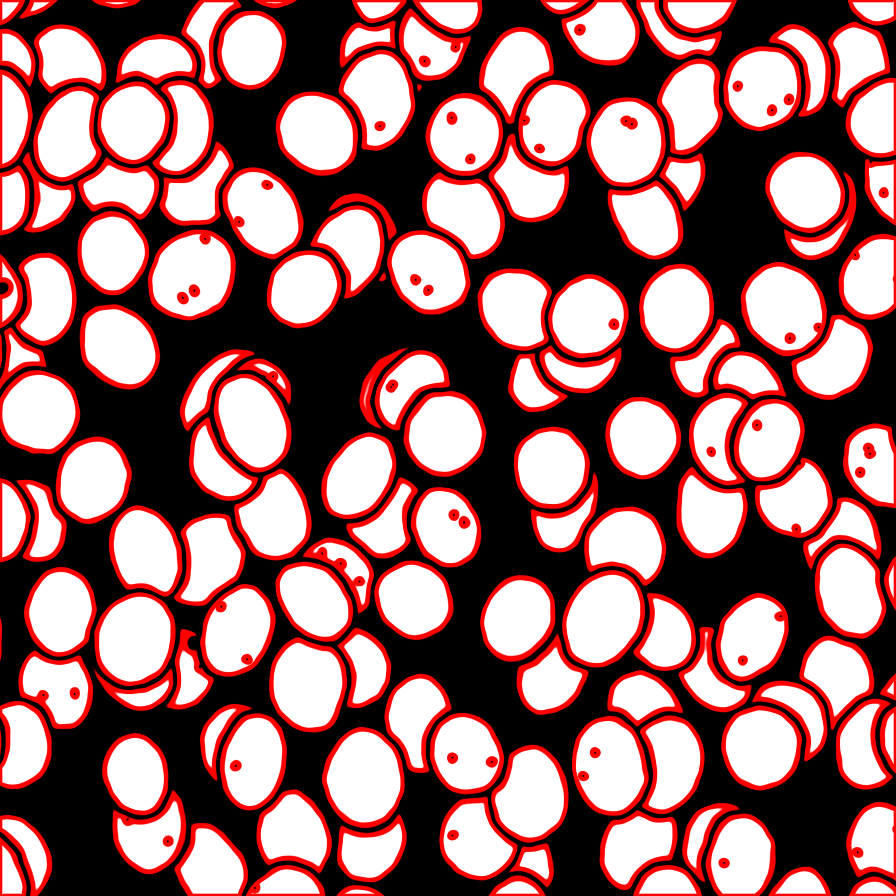
Reproduce this pattern procedurally as a Shadertoy shader.

```glsl
#define GRID 11.0                    // cells per canvas height
#define JITTER 0.88                  // scatter of the centres, in grid steps
#define RADII vec2(0.0385, 0.0480)   // mean semi-axes of a cell
#define SIZE_SPREAD 0.24
#define TILT 1.5                     // range of rotation, radians
#define GAP 0.0100                   // clearance around an overlapping cell
#define TIP_ROUND 0.004
#define LINE_HALF 0.0026             // half width of the outline
#define SPECKLED 0.36                // share of cells that carry specks
#define SPECK_RADIUS 0.0036
#define WOBBLE 0.0045

const vec3 BACKGROUND = vec3(0.0);
const vec3 FILL = vec3(1.0);
const vec3 OUTLINE = vec3(1.0, 0.0, 0.0);

vec3 hash3(vec2 p) {
    vec3 q = fract(p.xyx * vec3(0.1031, 0.1030, 0.0973));
    q += dot(q, q.yxz + 33.33);
    return fract((q.xxy + q.yzz) * q.zyx);
}

// Smooth vector noise, centred on zero
vec2 noise2(vec2 p) {
    vec2 i = floor(p), f = fract(p);
    f = f * f * (3.0 - 2.0 * f);
    vec2 low = mix(hash3(i).xy, hash3(i + vec2(1, 0)).xy, f.x);
    vec2 high = mix(hash3(i + vec2(0, 1)).xy, hash3(i + vec2(1, 1)).xy, f.x);
    return mix(low, high, f.y) - 0.5;
}

float smoothMax(float a, float b, float k) {
    float h = max(k - abs(a - b), 0.0) / k;
    return max(a, b) + 0.25 * h * h * k;
}

float ellipseDistance(vec2 p, vec2 r) {
    p += 1e-6;
    float k = length(p / r);
    return k * (k - 1.0) / length(p / (r * r));
}

// Punches small holes into a cell, mostly towards its rim
float addSpecks(float shape, vec2 p, vec2 radii, vec2 id) {
    for (int k = 0; k < 3; k++) {
        vec3 h = hash3(id + 37.7 * float(k + 3));
        if (h.z > 0.6) continue;
        float angle = 6.2832 * h.x;
        vec2 centre = radii * mix(0.4, 0.97, h.y) * vec2(cos(angle), sin(angle));
        float size = SPECK_RADIUS * (h.z < 0.03 ? 2.8 : 1.0);
        shape = max(shape, size - length(p - centre));
    }
    return shape;
}

// Lays one cell over the field, clearing a gap around it
float layCell(float field, vec2 p, vec2 id) {
    vec3 place = hash3(id + 61.0);
    vec3 form = hash3(id + 143.0);
    p -= (id + 0.5 + JITTER * (place.xy - 0.5)) / GRID;
    float a = TILT * (place.z - 0.5);
    p = mat2(cos(a), -sin(a), sin(a), cos(a)) * p;
    vec2 radii = RADII * (1.0 + SIZE_SPREAD * (form.xy - 0.5));

    float body = ellipseDistance(p, radii);
    float shape = form.z < SPECKLED ? addSpecks(body, p, radii, id) : body;
    return min(shape, smoothMax(field, GAP - body, TIP_ROUND));
}

// Signed distance to all visible cells, stacked in four parity layers
float cellField(vec2 p) {
    vec2 first = floor(p * GRID) - 1.0;
    float field = 1.0;
    for (int layer = 0; layer < 4; layer++) {
        vec2 parity = vec2(layer & 1, layer >> 1);
        vec2 start = first + mod(parity - first, 2.0);
        for (int k = 0; k < 4; k++)
            field = layCell(field, p, start + 2.0 * vec2(k & 1, k >> 1));
    }
    return field;
}

void mainImage(out vec4 fragColor, in vec2 fragCoord) {
    vec2 uv = fragCoord / iResolution.y;
    vec2 canvas = iResolution.xy / iResolution.y;

    // Uneven contours: broad bulges plus fine ripple
    vec2 p = uv + WOBBLE * noise2(uv * 32.0) + 0.4 * WOBBLE * noise2(uv * 85.0);
    float field = cellField(p);

    // Close the outlines along the canvas border
    vec2 inset = min(uv, canvas - uv);
    field = max(field, -min(inset.x, inset.y));

    float aa = 0.7 / iResolution.y;
    float inside = 1.0 - smoothstep(-aa, aa, field);
    float line = 1.0 - smoothstep(-aa, aa, abs(field) - LINE_HALF);
    vec3 colour = mix(mix(BACKGROUND, FILL, inside), OUTLINE, line);
    fragColor = vec4(colour, 1.0);
}
```
